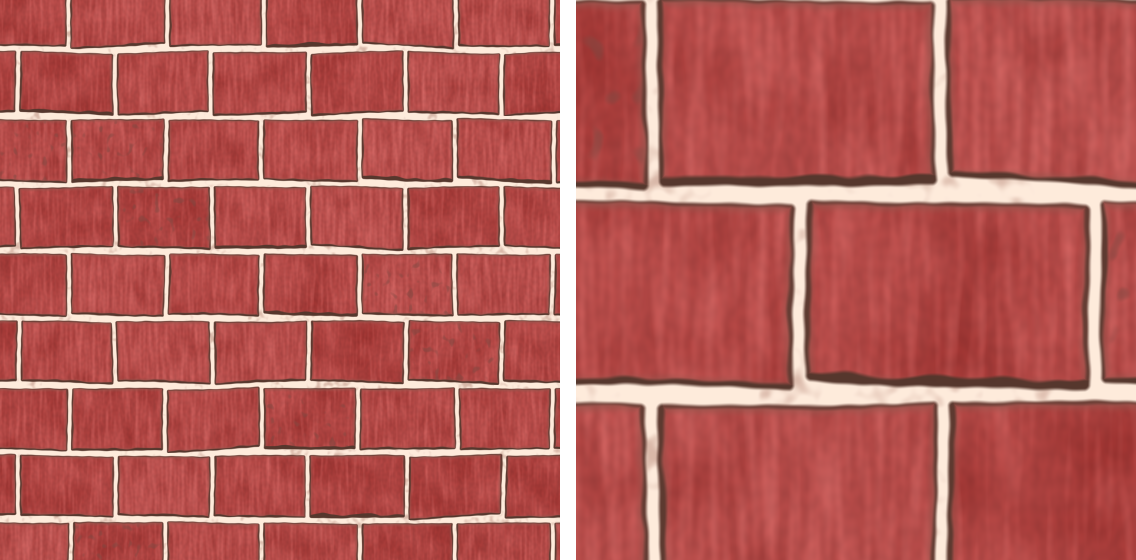
Left: the whole. Right: its middle third, enlarged.
Give the GLSL for this texture, as a Shadertoy shader.

```glsl
// Red brick wall: staggered grained bricks, cream mortar and dark worn edges.

const vec2 BRICK_PITCH = vec2(0.1727, 0.12);
const vec2 WALL_ORIGIN = vec2(0.033, 0.0716);
const float ROW_STAGGER = 0.0905;
const vec2 MORTAR_HALF = vec2(0.0034, 0.0050);

const vec3 BRICK_RED = vec3(0.71, 0.29, 0.28);
const vec3 DEEP_RED = vec3(0.60, 0.19, 0.18);
const vec3 PALE_RED = vec3(0.81, 0.44, 0.43);
const vec3 DUSTY_RED = vec3(0.60, 0.33, 0.30);
const vec3 EDGE_BROWN = vec3(0.32, 0.21, 0.17);
const vec3 MORTAR_CREAM = vec3(0.995, 0.92, 0.86);
const vec3 MORTAR_WORN = vec3(0.85, 0.72, 0.66);

float hash(vec2 p) {
    vec3 q = fract(vec3(p.xyx) * 0.1031);
    q += dot(q, q.yzx + 33.33);
    return fract((q.x + q.y) * q.z);
}

float cornerSlope(vec2 cell, vec2 offset) {
    float angle = 6.2832 * hash(cell);
    return dot(vec2(cos(angle), sin(angle)), offset);
}

// Gradient noise, roughly -0.7 to 0.7
float gradientNoise(vec2 p) {
    vec2 i = floor(p), f = fract(p), e = vec2(1.0, 0.0);
    vec2 u = f * f * f * (f * (f * 6.0 - 15.0) + 10.0);
    float low = mix(cornerSlope(i, f), cornerSlope(i + e.xy, f - e.xy), u.x);
    float high = mix(cornerSlope(i + e.yx, f - e.yx), cornerSlope(i + e.xx, f - e.xx), u.x);
    return mix(low, high, u.y);
}

// Sideways shift of one vertical joint
float jointShift(float column, float row) {
    return (hash(vec2(column, row) + 71.0) - 0.5) * 0.005;
}

// Distances to the brick faces: left, right, bottom, top
vec4 faceDistances(vec2 p, out vec2 id) {
    id.y = floor(p.y / BRICK_PITCH.y) + 1.0;
    p.x -= ROW_STAGGER * (1.0 - mod(id.y, 2.0));
    id.x = floor(p.x / BRICK_PITCH.x);
    vec2 local = p - vec2(id.x, id.y - 1.0) * BRICK_PITCH;
    float left = local.x - jointShift(id.x, id.y);
    float right = BRICK_PITCH.x + jointShift(id.x + 1.0, id.y) - local.x;
    float tilt = (hash(id + 19.0) - 0.5) * 0.022 * (local.x / BRICK_PITCH.x - 0.5);
    vec4 sides = vec4(left, right, local.y + tilt, BRICK_PITCH.y - local.y - tilt * 0.5);
    return sides - MORTAR_HALF.xxyy;
}

// Rounded inside distance from the four faces
float insideDistance(vec4 faces, float radius) {
    vec2 d = radius - min(faces.xz, faces.yw);
    return radius - length(max(d, 0.0)) - min(max(d.x, d.y), 0.0);
}

vec3 brickColor(vec2 p, vec2 id, float inside) {
    vec2 q = p + id * 3.7;
    float tone = hash(id + 5.0) - 0.5;
    float patches = gradientNoise(q * vec2(14.0, 18.0)) + 0.5 * gradientNoise(q * 37.0);
    float streaks = gradientNoise(q * vec2(170.0, 20.0)) + 0.6 * gradientNoise(q * vec2(95.0, 9.0));
    float specks = gradientNoise(q * vec2(190.0, 130.0));

    vec3 color = mix(BRICK_RED, DEEP_RED, clamp(0.20 + 0.75 * patches + 0.45 * tone, 0.0, 0.85));
    color = mix(color, PALE_RED, clamp(0.08 + 0.42 * streaks - 0.20 * tone, 0.0, 0.5));
    color *= 1.0 + 0.07 * specks + 0.07 * streaks;

    // Scuffs on a few bricks
    float scuffed = step(0.86, hash(id + 43.0));
    float marks = smoothstep(0.22, 0.5, gradientNoise(q * vec2(75.0, 60.0)));
    color = mix(color, DUSTY_RED * 0.85, 0.55 * scuffed * marks);
    return mix(DUSTY_RED, color, smoothstep(-0.001, 0.008, inside));
}

// Dark rim, thickest along the foot of the brick
float edgeShade(vec4 faces, vec2 p, vec2 id, float blur) {
    float wear = 1.0 + 0.9 * gradientNoise(p * 32.0 + id * 5.0);
    float heavyFoot = 0.0025 * step(0.82, hash(id + 27.0));
    vec4 width = vec4(0.0029, 0.0025, 0.0034 + heavyFoot, 0.0017) * wear;
    vec4 bands = 1.0 - smoothstep(width - blur, width + blur, faces);
    bands *= vec4(0.85, 0.75, 0.95, 0.65);
    return max(max(bands.x, bands.y), max(bands.z, bands.w));
}

vec3 mortarColor(vec2 p) {
    float stain = gradientNoise(p * 24.0) + 0.6 * gradientNoise(p * 110.0);
    return mix(MORTAR_CREAM, MORTAR_WORN, smoothstep(0.15, 0.75, stain));
}

void mainImage(out vec4 fragColor, in vec2 fragCoord) {
    vec2 p = fragCoord / iResolution.y;
    float blur = max(0.0014, 0.8 / iResolution.y);

    // Uneven hand-laid joints
    vec2 sway = vec2(gradientNoise(p * 8.0), gradientNoise(p * 7.0 + 40.0));
    vec2 chips = vec2(gradientNoise(p * 55.0 + 9.0), gradientNoise(p * 60.0 + 80.0));
    vec2 id;
    vec4 faces = faceDistances(p - WALL_ORIGIN + 0.0035 * sway + 0.0013 * chips, id);
    float inside = insideDistance(faces, 0.003);

    vec3 brick = brickColor(p, id, inside);
    brick = mix(brick, EDGE_BROWN, edgeShade(faces, p, id, blur));
    vec3 color = mix(mortarColor(p), brick, smoothstep(-blur, blur, inside));
    fragColor = vec4(color, 1.0);
}
```
